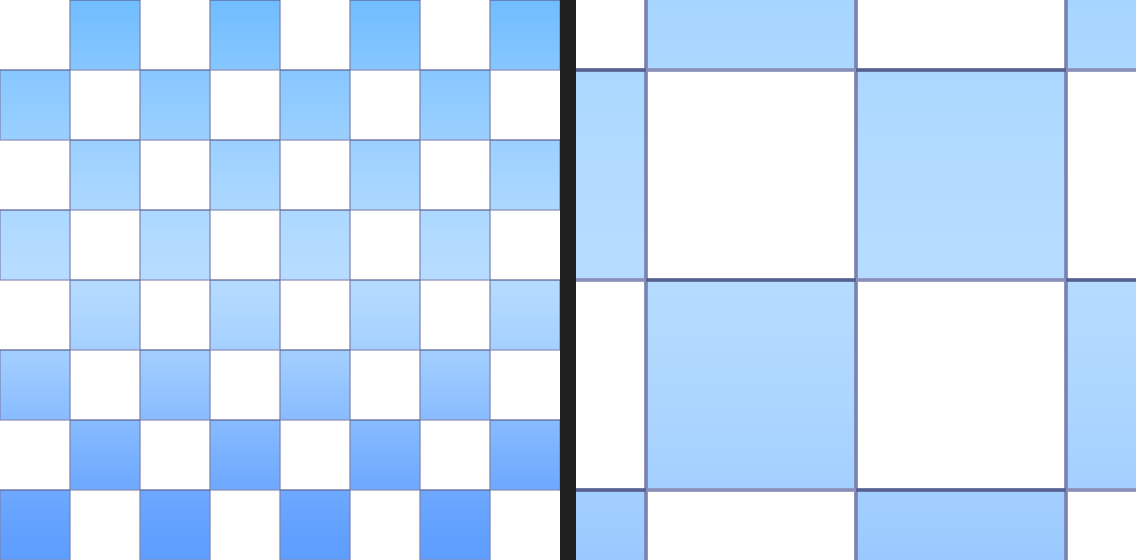
Left, the full canvas; right, a detail of the centre.
This pattern is drawn by a WebGL 1 fragment shader. Its source:

```glsl
precision highp float;
// An 8 by 8 checkerboard of white and blue squares with thin slate outlines.
// Parity selects the squares, a three-stop vertical gradient tints the blue,
// and distances to the nearest grid lines give the smoothed outlines.

uniform vec2 u_resolution;

const float CELLS = 8.0;
const float LINE_WIDTH = 0.0175; // in cells

// Vertical tint: deep blue at the bottom, pale in the middle, sky blue on top.
vec3 skyGradient(float height) {
  vec3 deepBlue = vec3(0.37, 0.62, 1.0);
  vec3 paleBlue = vec3(0.715, 0.865, 1.0);
  vec3 skyBlue = vec3(0.44, 0.74, 1.0);
  float lower = clamp(height / 0.52, 0.0, 1.0);
  float upper = clamp((1.0 - height) / 0.48, 0.0, 1.0);
  lower = mix(lower, smoothstep(0.0, 1.0, lower), 0.7);
  upper = mix(upper, sin(upper * 1.5708), 0.4);
  return height < 0.52 ? mix(deepBlue, paleBlue, lower)
                       : mix(skyBlue, paleBlue, upper);
}

// Distance from each coordinate to its nearest grid line.
vec2 gridDistance(vec2 grid) {
  return abs(grid - floor(grid + 0.5));
}

// Smoothed checkerboard: 1 on blue squares, 0 on white squares.
float checker(vec2 grid, vec2 pixel) {
  vec2 parity = 1.0 - 2.0 * mod(floor(grid), 2.0);
  vec2 wave = parity * clamp(2.0 * gridDistance(grid) / pixel, 0.0, 1.0);
  return 0.5 + 0.5 * wave.x * wave.y;
}

// Line coverage on each axis; the outer rim is drawn only on blue squares.
vec2 outlines(vec2 grid, vec2 pixel, float width, float isBlue) {
  vec2 nearest = floor(grid + 0.5);
  vec2 inner = step(0.5, nearest) * step(nearest, vec2(CELLS - 0.5));
  vec2 coverage = clamp((0.5 * width - gridDistance(grid)) / pixel + 0.5, 0.0, 1.0);
  return coverage * max(inner, vec2(isBlue));
}

// Horizontal edges are darker beneath a blue square than above one.
vec3 horizontalInk(float localY, float isBlue) {
  vec3 darkInk = vec3(0.34, 0.38, 0.57);
  vec3 lightInk = vec3(0.54, 0.56, 0.73);
  float upperHalf = step(0.5, localY);
  float underBlue = 1.0 - abs(isBlue + upperHalf - 1.0);
  return mix(darkInk, lightInk, underBlue);
}

void main() {
  vec2 uv = gl_FragCoord.xy / u_resolution;
  vec2 grid = uv * CELLS;
  vec2 pixel = CELLS / u_resolution;
  vec2 cell = floor(grid);
  float isBlue = 1.0 - mod(cell.x + cell.y, 2.0);

  // Fill
  vec3 color = mix(vec3(1.0), skyGradient(uv.y), checker(grid, pixel));

  // Outlines
  vec3 verticalInk = vec3(0.48, 0.51, 0.69);
  vec2 lines = outlines(grid, pixel, LINE_WIDTH, isBlue);
  color = mix(color, verticalInk, lines.x);
  color = mix(color, horizontalInk(fract(grid.y), isBlue), lines.y);

  gl_FragColor = vec4(color, 1.0);
}
```
